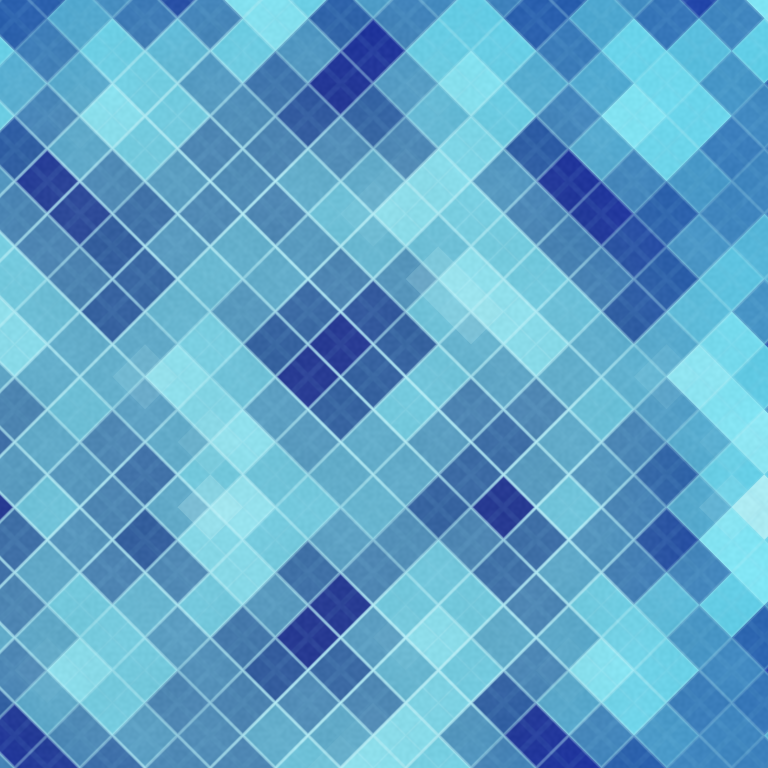
This background is drawn by a Shadertoy shader. Its source:

```glsl
float hash(vec2 p) {
    vec3 q = fract(p.xyx * vec3(0.1031, 0.103, 0.0973));
    q += dot(q, q.yzx + 33.33);
    return fract((q.x + q.y) * q.z);
}

vec2 gradientAt(vec2 cell) {
    float angle = 6.2832 * hash(cell + 71.0);
    return vec2(cos(angle), sin(angle));
}

float gradientNoise(vec2 p) {
    vec2 i = floor(p), f = fract(p);
    vec2 s = f * f * f * (f * (f * 6.0 - 15.0) + 10.0);
    vec2 e = vec2(1, 0);
    float low = mix(dot(gradientAt(i), f), dot(gradientAt(i + e), f - e), s.x);
    float high = mix(dot(gradientAt(i + e.yx), f - e.yx), dot(gradientAt(i + 1.0), f - 1.0), s.x);
    return mix(low, high, s.y);
}

// Lightness of one diamond; clusters come from waves that wrap every 8 x 8.5 diamonds
float diamondTone(vec2 id) {
    // Each wave: frequency x, frequency y, strength, phase in turns
    const vec4 waves[11] = vec4[11](
        vec4(1, -2, 7.5, 0.858), vec4(2, -1, 4.5, 0.408), vec4(2, 0, 5.7, 0.847),
        vec4(1, 1, 3.7, 0.317), vec4(1, 2, 4.65, 0.489), vec4(1, -1, 4.7, 0.584),
        vec4(3, -1, 5.8, 0.605), vec4(2, 2, 5.6, 0.116), vec4(3, 0, 3.5, 0.613),
        vec4(1, -3, 3.0, 0.53), vec4(2, -3, 3.0, 0.506));
    vec2 halfStep = vec2(id.x + id.y + 1.0, id.x - id.y);
    vec2 q = halfStep + vec2(9.45, 0.61);
    q = vec2(17.0 * q.x + q.y, q.y) / vec2(272, 17);
    float sum = 0.0;
    for (int i = 0; i < 11; i++)
        sum += waves[i].z * cos(6.2832 * (dot(waves[i].xy, q) - waves[i].w));
    vec2 seed = floor(mod(vec2(17.0 * halfStep.x + halfStep.y, halfStep.y) + 0.5, vec2(272, 17)));
    return 0.55 + 0.0165 * sum + 0.28 * (hash(seed) - 0.5);
}

vec3 blueRamp(float t) {
    vec3 c = mix(vec3(0.13, 0.20, 0.56), vec3(0.19, 0.36, 0.61), smoothstep(0.08, 0.27, t));
    c = mix(c, vec3(0.29, 0.51, 0.69), smoothstep(0.27, 0.44, t));
    c = mix(c, vec3(0.37, 0.66, 0.78), smoothstep(0.44, 0.59, t));
    c = mix(c, vec3(0.44, 0.78, 0.86), smoothstep(0.59, 0.74, t));
    c = mix(c, vec3(0.55, 0.87, 0.92), smoothstep(0.76, 0.93, t));
    return mix(c, vec3(0.74, 0.92, 0.94), smoothstep(0.94, 1.12, t));
}

// Coverage of lines on whole numbers, per axis
vec2 gridLines(vec2 uv, float halfWidth, float soft) {
    vec2 d = abs(fract(uv + 0.5) - 0.5);
    return 1.0 - smoothstep(halfWidth - soft, halfWidth + soft, d);
}

vec3 mosaic(vec2 p, float pixel) {
    // Rotated grid: about 11.8 diamonds across and down
    vec2 g = vec2(p.x, 1.0 - p.y) * 11.78 - vec2(4.724, 0.28);
    vec2 uv = vec2(g.x + g.y, g.x - g.y);
    float soft = 0.012 + 8.0 * pixel;
    float away = smoothstep(0.36, 0.72, length(p - vec2(0.34, 0.42)));

    // Diamonds, with stronger contrast and saturation towards the far rim
    float tone = diamondTone(floor(uv));
    tone += 0.25 * away * (tone - 0.58);
    vec3 col = blueRamp(tone);
    col = mix(vec3(dot(col, vec3(0.3, 0.59, 0.11))), col, 1.0 + 0.25 * away);

    // Pale translucent squares, shifted by half a diamond
    float overlay = diamondTone(floor(uv + 0.5));
    col = mix(col, vec3(0.77, 0.94, 0.95), 0.35 * smoothstep(0.84, 1.05, overlay) * (1.0 - 0.7 * away));

    // Faint cross inside each diamond, then the bright main grid
    float worn = clamp(0.9 + 0.6 * gradientNoise(p * 5.0), 0.5, 1.0) * (1.0 - 0.7 * away);
    vec2 band = gridLines(uv + 0.5, 0.06, soft);
    col = mix(col, vec3(0.50, 0.78, 0.88), 0.08 * max(band.x, band.y));
    vec2 fine = gridLines(uv + 0.5, 0.014, soft) * smoothstep(0.6, 0.9, tone);
    col = mix(col, vec3(0.80, 0.96, 0.97), 0.2 * worn * max(fine.x, fine.y));
    vec2 lines = gridLines(uv, 0.031, soft);
    vec2 lineId = floor(uv + 0.5);
    lines *= 0.62 + 0.28 * vec2(hash(vec2(lineId.x, 5)), hash(vec2(lineId.y, 19)));
    col = mix(col, vec3(0.72, 0.93, 0.96), worn * min(max(lines.x, lines.y) + 0.2 * lines.x * lines.y, 1.0));

    // Soft glow and fine grain
    col = mix(col, vec3(0.70, 0.90, 0.93), 0.04 * (1.0 - away));
    return col + 0.025 * gradientNoise(uv * 9.0) + 0.02 * gradientNoise(p * 14.0);
}

void mainImage(out vec4 fragColor, in vec2 fragCoord) {
    float pixel = 1.0 / iResolution.y;
    vec3 col = vec3(0);
    // 2 x 2 samples smooth the diamond edges
    for (int i = 0; i < 4; i++) {
        vec2 offset = vec2(i % 2, i / 2) * 0.5 - 0.25;
        col += 0.25 * mosaic((fragCoord + offset) * pixel, pixel);
    }
    fragColor = vec4(clamp(col, 0.0, 1.0), 1.0);
}
```
